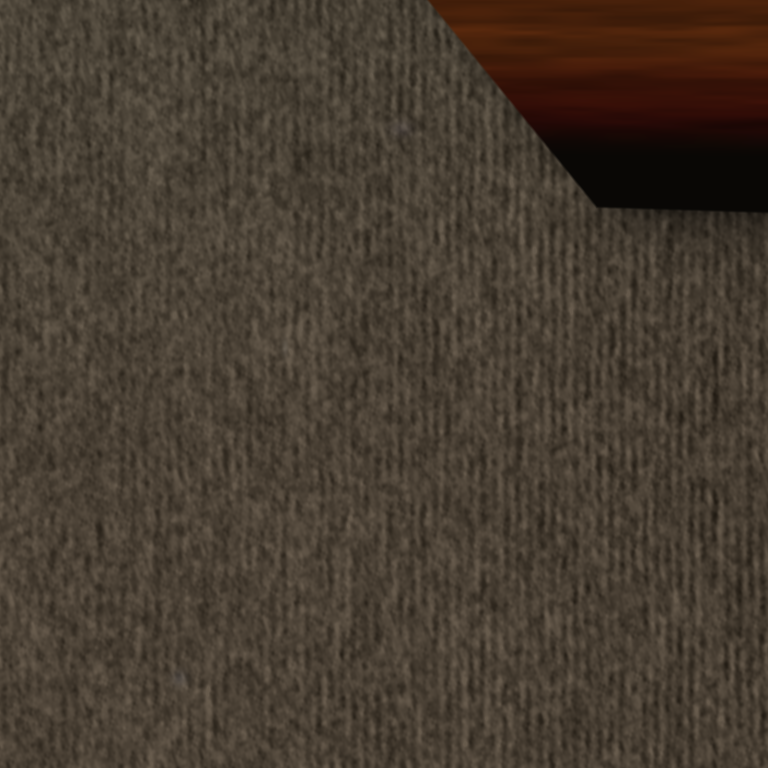
A Shadertoy shader for this texture:

```glsl
// Draws a ribbed grey-brown carpet with the dark corner of a polished wooden board.

// Board outline
const vec2 BOARD_TOP = vec2(0.557, 1.0);
const vec2 BOARD_CORNER = vec2(0.777, 0.730);
const vec2 BOARD_RIGHT = vec2(1.0, 0.723);
const float EDGE_SOFTNESS = 0.0022;

// Carpet
const vec3 PILE_DARK = vec3(0.130, 0.108, 0.078);
const vec3 PILE_LIGHT = vec3(0.400, 0.358, 0.306);
const vec3 COOL_TINT = vec3(0.985, 1.0, 0.985);
const vec3 WARM_TINT = vec3(1.01, 0.995, 0.98);
const float RIB_COUNT = 66.0;
const float RIB_DEPTH = 0.105;
const float RIB_WOBBLE = 0.0045;
const float FIBRE_CONTRAST = 0.50;
const float SHADOW_DEPTH = 0.22;

// Wood
const vec3 WOOD_AMBER = vec3(0.285, 0.130, 0.042);
const vec3 WOOD_RED = vec3(0.230, 0.075, 0.030);
const vec3 WOOD_MAROON = vec3(0.150, 0.030, 0.020);
const vec3 WOOD_BLACK = vec3(0.035, 0.029, 0.021);
const float GRAIN_CONTRAST = 0.36;

float hash(vec2 p) {
    vec3 q = fract(vec3(p.xyx) * 0.1031);
    q += dot(q, q.yzx + 33.33);
    return fract((q.x + q.y) * q.z);
}

float noise(vec2 p) {
    vec2 cell = floor(p), f = fract(p);
    f = f * f * (3.0 - 2.0 * f);
    float low = mix(hash(cell), hash(cell + vec2(1, 0)), f.x);
    float high = mix(hash(cell + vec2(0, 1)), hash(cell + vec2(1, 1)), f.x);
    return mix(low, high, f.y);
}

// Signed distance to the line a-b, positive on its right-hand side
float sideDistance(vec2 p, vec2 a, vec2 b) {
    vec2 along = normalize(b - a);
    return dot(p - a, vec2(along.y, -along.x));
}

float glow(vec2 p, vec2 centre, vec2 radius) {
    vec2 q = (p - centre) / radius;
    return exp(-dot(q, q));
}

vec3 carpet(vec2 p) {
    // Vertical ribs that drift and fade in and out along their length
    float drift = noise(p * vec2(9.0, 14.0)) - 0.5;
    drift += 0.5 * (noise(p * vec2(60.0, 55.0) + 7.0) - 0.5);
    float ribX = (p.x + RIB_WOBBLE * drift) * RIB_COUNT;
    float rib = cos(6.28319 * ribX);
    float ribStrength = mix(0.6, 1.25, smoothstep(0.1, 0.9, p.x));
    ribStrength *= 0.4 + 1.2 * noise(vec2(ribX * 0.7, p.y * 26.0) + 160.0);

    // Long streaks, tufts and short leaning fibres
    float streak = noise(vec2(ribX * 1.1, p.y * 13.0) + 20.0) - 0.5;
    float tuft = noise(vec2(ribX * 2.0, p.y * 68.0) + 50.0) - 0.5;
    vec2 leaning = vec2(p.x + p.y * 0.35, p.y - p.x * 0.45);
    float fibre = noise(leaning * vec2(165.0, 100.0) + 80.0) - 0.5;
    float fine = noise(leaning * vec2(250.0, 190.0) + 130.0) - 0.5;
    float patches = noise(p * vec2(8.0, 5.0) + 9.0) - 0.5;

    float tone = 0.595 + RIB_DEPTH * ribStrength * rib;
    tone += FIBRE_CONTRAST * (0.28 * streak + 0.66 * tuft + 0.72 * fibre + 0.48 * fine);
    tone += 0.06 * patches - 0.06 * smoothstep(0.45, 1.0, p.x);
    vec3 color = mix(PILE_DARK, PILE_LIGHT, clamp(tone, 0.0, 1.0));
    color *= mix(WARM_TINT, COOL_TINT, smoothstep(0.2, 1.0, p.y - 0.25 * p.x));

    // Pale lint
    color += 0.11 * glow(p, vec2(0.371, 0.547), vec2(0.004, 0.011));
    color += vec3(0.04, 0.05, 0.07) * glow(p, vec2(0.234, 0.117), vec2(0.010));
    color += vec3(0.03, 0.03, 0.05) * glow(p, vec2(0.523, 0.832), vec2(0.015, 0.010));
    return color;
}

vec3 wood(vec2 p) {
    // Horizontal grain bending gently along the board
    float y = p.y + 0.008 * (noise(p * vec2(6.0, 12.0)) - 0.5);
    float grain = noise(vec2(p.x * 5.0, y * 75.0)) - 0.5;
    grain += 0.6 * (noise(vec2(p.x * 16.0, y * 190.0) + 40.0) - 0.5);

    // Amber top falling through red into the shaded lower edge
    vec3 color = mix(WOOD_RED, WOOD_AMBER, smoothstep(0.880, 0.945, y));
    color = mix(WOOD_MAROON, color, smoothstep(0.830, 0.900, y));
    color *= 1.0 + GRAIN_CONTRAST * grain;
    return mix(WOOD_BLACK, color, smoothstep(0.793, 0.858, y));
}

void mainImage(out vec4 fragColor, in vec2 fragCoord) {
    vec2 p = fragCoord / iResolution.xy;
    float slant = sideDistance(p, BOARD_TOP, BOARD_CORNER);
    float base = sideDistance(p, BOARD_CORNER, BOARD_RIGHT);
    float board = max(slant, base);

    // Contact shadow, widest below the base
    float under = exp(-max(base, 0.0) / 0.045) * smoothstep(0.74, 0.86, p.x);
    float contact = exp(-max(board, 0.0) / 0.012);
    vec3 color = carpet(p) * (1.0 - SHADOW_DEPTH * (1.3 * under + 0.7 * contact));

    float blur = max(EDGE_SOFTNESS, 0.75 / iResolution.y);
    color = mix(wood(p), color, smoothstep(-blur, blur, board));
    fragColor = vec4(color, 1.0);
}
```
